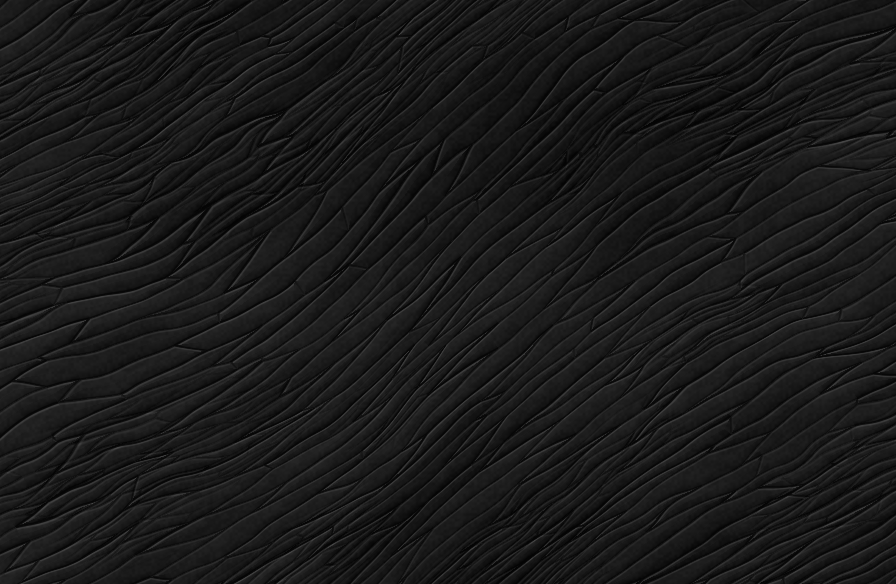
Reproduce this texture procedurally as a Shadertoy shader.

```glsl
// Draws dark, flowing, bark-like ridges split by fine cracks and lit from the upper left.

const float FLOW_ANGLE = 0.60;
const float BASE_TONE = 0.104;
const float CRACK_TONE = 0.022;

float hash12(vec2 p) {
    vec3 q = fract(vec3(p.xyx) * 0.1031);
    q += dot(q, q.yzx + 33.33);
    return fract((q.x + q.y) * q.z);
}

vec2 hash22(vec2 p) {
    vec3 q = fract(vec3(p.xyx) * vec3(0.1031, 0.1030, 0.0973));
    q += dot(q, q.yzx + 33.33);
    return fract((q.xx + q.yz) * q.zy);
}

// Smooth value noise in the range -1 to 1
float noise(vec2 p) {
    vec2 i = floor(p), f = fract(p);
    f = f * f * f * (f * (f * 6.0 - 15.0) + 10.0);
    float low = mix(hash12(i), hash12(i + vec2(1, 0)), f.x);
    float high = mix(hash12(i + vec2(0, 1)), hash12(i + vec2(1, 1)), f.x);
    return 2.0 * mix(low, high, f.y) - 1.0;
}

// Canvas point to (along, across) coordinates of the bent grain
vec2 flowCoords(vec2 p, float angle) {
    p.y -= 0.04 * sin(4.8 * (p.x - 0.8));
    float c = cos(angle), s = sin(angle);
    vec2 flow = vec2(c * p.x + s * p.y, c * p.y - s * p.x);
    flow.y += 0.028 * noise(p * 2.3 + 7.0);
    flow.y += 0.011 * noise(flow * vec2(6.0, 9.0) + 31.0);
    flow.y += 0.0035 * noise(flow * vec2(17.0, 30.0) + 53.0);
    return flow;
}

// Stretched Voronoi cells: x = distance to edge, y = facing to light, z = edge strength
vec3 ridgeEdge(vec2 flow, vec2 scale, float seed) {
    vec2 q = flow * scale + seed;
    vec2 cell = floor(q), f = fract(q);
    vec2 nearestId = cell, nearest = vec2(0.0);
    float best = 1e5;
    for (int y = -1; y <= 1; y++)
    for (int x = -1; x <= 1; x++) {
        vec2 o = vec2(x, y);
        vec2 r = o + hash22(cell + o) - f;
        if (dot(r, r) < best) {
            best = dot(r, r);
            nearest = r;
            nearestId = cell + o;
        }
    }
    vec3 edge = vec3(1e5, 0.0, 0.0);
    for (int y = -2; y <= 2; y++)
    for (int x = -2; x <= 2; x++) {
        vec2 id = nearestId + vec2(x, y);
        vec2 r = id - cell + hash22(id) - f;
        vec2 across = r - nearest;
        if (dot(across, across) < 1e-5) continue;
        // Undo the stretch so that cracks keep one width in all directions
        vec2 slope = normalize(across) * scale;
        float d = dot(0.5 * (nearest + r), normalize(across)) / length(slope);
        if (d < edge.x) edge = vec3(d, normalize(slope).y, hash12(id + nearestId));
    }
    return edge;
}

// Adds the lit rim, the shaded flank and the crack of one ridge layer
float carve(float tone, vec3 edge, float depth, float pixel) {
    float d = edge.x;
    // Cracks across the grain stay faint
    float strength = depth * mix(0.4, 1.0, edge.z) * mix(0.3, 1.0, abs(edge.y));
    float lit = max(edge.y, 0.0), shaded = max(-edge.y, 0.0);
    float rim = smoothstep(0.0003, 0.0025, d) * (1.0 - smoothstep(0.0028, 0.0035 + pixel, d));
    tone += strength * lit * (0.040 * exp(-d / 0.007) + 0.098 * rim);
    tone -= strength * shaded * 0.082 * exp(-d / 0.0055);
    float crack = 1.0 - smoothstep(0.0005, 0.0015 + 0.6 * pixel, d);
    return mix(tone, CRACK_TONE, 0.95 * crack * strength);
}

void mainImage(out vec4 fragColor, in vec2 fragCoord) {
    float pixel = 1.0 / iResolution.y;
    vec2 p = fragCoord * pixel;
    vec2 flow = flowCoords(p, FLOW_ANGLE);

    // Broad light and dark areas, long streaks and fine grain
    float tone = BASE_TONE + 0.018 * noise(p * 2.6 + 11.0);
    tone += 0.016 * noise(flow * vec2(5.0, 28.0) + 71.0);
    tone += 0.009 * noise(flow * vec2(45.0, 150.0));
    tone += 0.013 * noise(p * 210.0);

    // Small splits in some patches, then the main ridges
    float patches = smoothstep(-0.1, 0.5, noise(flow * vec2(4.0, 9.0) + 19.0));
    tone = carve(tone, ridgeEdge(flow, vec2(7.5, 60.0), 140.0), 0.55 * patches, pixel);
    tone = carve(tone, ridgeEdge(flow, vec2(3.6, 39.0), 60.0), 1.0, pixel);

    fragColor = vec4(vec3(clamp(tone, 0.015, 0.28)), 1.0);
}
```
